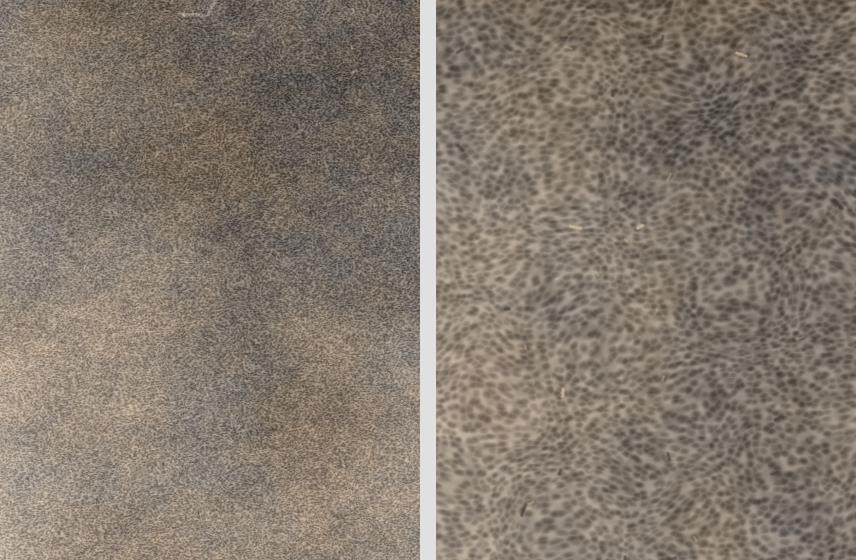
Left: the whole. Right: its middle third, enlarged.
Reproduce this texture procedurally as a Shadertoy shader.

```glsl
// Worn brown-grey leather: fine pebbled grain, cloudy patches and sparse flecks.

#define GRAIN_CELLS 165.0
#define PIT_DEPTH 0.31
#define FIBRE_DEPTH 0.40
#define CLOUD_DEPTH 0.42
#define WARMTH 0.075
#define LIGHT_FLECKS 0.13
#define DARK_FLECKS 0.20
#define SHADOW vec3(0.295, 0.260, 0.225)
#define LIGHT vec3(0.765, 0.705, 0.640)
#define FLECK_COLOR vec3(0.86, 0.77, 0.63)
#define STAIN_COLOR vec3(0.22, 0.21, 0.20)

vec2 hash22(vec2 p) {
    vec3 q = fract(p.xyx * vec3(0.1031, 0.1030, 0.0973));
    q += dot(q, q.yzx + 33.33);
    return fract((q.xx + q.yz) * q.zy);
}

float valueNoise(vec2 p) {
    vec2 cell = floor(p), f = fract(p);
    f = f * f * (3.0 - 2.0 * f);
    float a = hash22(cell).x;
    float b = hash22(cell + vec2(1, 0)).x;
    float c = hash22(cell + vec2(0, 1)).x;
    float d = hash22(cell + vec2(1, 1)).x;
    return mix(mix(a, b, f.x), mix(c, d, f.x), f.y);
}

float fbm(vec2 p) {
    float sum = 0.0, weight = 0.5;
    for (int i = 0; i < 5; i++) {
        sum += weight * valueNoise(p);
        p = mat2(1.6, 1.2, -1.2, 1.6) * p + 17.3;
        weight *= 0.5;
    }
    return sum / 0.97;
}

// Distance to the nearest scattered pore, in cells
float poreDistance(vec2 p) {
    vec2 cell = floor(p), f = fract(p);
    float nearest = 4.0;
    for (int y = -1; y <= 1; y++)
    for (int x = -1; x <= 1; x++) {
        vec2 o = vec2(x, y);
        vec2 d = o + hash22(cell + o) - f;
        nearest = min(nearest, dot(d, d));
    }
    return sqrt(nearest);
}

float segment(vec2 p, vec2 a, vec2 b) {
    vec2 pa = p - a, ba = b - a;
    return length(pa - ba * clamp(dot(pa, ba) / dot(ba, ba), 0.0, 1.0));
}

// Sparse short strokes, at most one per grid cell
float flecks(vec2 p, float cells, float density, float size, float seed) {
    vec2 cell = floor(p * cells);
    vec2 place = hash22(cell + seed), kind = hash22(cell + seed + 71.0);
    vec2 center = (cell + 0.3 + 0.4 * place) / cells;
    float angle = 6.2832 * kind.y;
    vec2 reach = vec2(cos(angle), sin(angle)) * size * (0.3 + place.x);
    float d = segment(p, center - reach, center + reach) - size * 0.35;
    float blur = 1.2 / iResolution.x;
    return step(kind.x, density) * (1.0 - smoothstep(-blur, blur, d));
}

void mainImage(out vec4 fragColor, in vec2 fragCoord) {
    vec2 p = fragCoord / iResolution.x;
    vec2 uv = fragCoord / iResolution.xy;

    // Broad lighting: pale below and left, dim near the upper right
    float tone = 0.70 - 0.34 * uv.y;
    tone += 0.17 * exp(-6.0 * uv.x) * (1.0 - 0.4 * uv.y);
    vec2 dim = (uv - vec2(0.62, 0.82)) / vec2(0.45, 0.25);
    tone -= 0.13 * exp(-dot(dim, dim));
    dim = (uv - vec2(0.68, 0.25)) / vec2(0.22, 0.16);
    tone -= 0.10 * exp(-dot(dim, dim));

    // Rubbed patches
    float cloud = fbm(p * vec2(3.2, 4.5) + 5.0) - 0.5;
    float mottle = fbm(p * vec2(16.0, 20.0) + 31.0) - 0.5;
    tone += CLOUD_DEPTH * (cloud + 0.45 * mottle);

    // Pebbled grain, slightly wider than tall and gently bent
    vec2 bend = vec2(valueNoise(p * 22.0), valueNoise(p * 22.0 + 50.0));
    vec2 g = (p + 0.012 * bend) * GRAIN_CELLS;
    g = vec2(g.x * 0.85 + g.y * 0.18, g.y * 1.15 - g.x * 0.18);
    float pits = smoothstep(0.08, 0.72, poreDistance(g));
    float fibre = valueNoise(g * 1.35 + 9.0) - 0.5;
    float clump = valueNoise(g * 0.5 + 40.0) - 0.5;
    tone += PIT_DEPTH * (pits - 0.54) + FIBRE_DEPTH * fibre + 0.13 * clump;

    vec3 color = mix(SHADOW, LIGHT, clamp(tone, -0.15, 1.15));
    float warm = fbm(p * 4.0 + 80.0) - 0.5 + 0.5 * mottle;
    color += WARMTH * warm * vec3(1.0, 0.1, -0.9);

    // Stains, dust and one faint crease at the top
    float stain = flecks(p, 24.0, DARK_FLECKS, 0.0035, 3.0);
    color = mix(color, STAIN_COLOR, 0.55 * stain);
    float dust = flecks(p, 15.0, LIGHT_FLECKS, 0.0034, 19.0);
    dust = max(dust, 0.6 * flecks(p, 38.0, 0.07, 0.0022, 47.0));
    color = mix(color, FLECK_COLOR, 0.7 * dust);
    vec2 corner = vec2(0.495, 1.297);
    float crease = min(segment(p, vec2(0.425, 1.300), corner),
                       segment(p, corner, vec2(0.515, 1.335)));
    color += 0.15 * (1.0 - smoothstep(0.001, 0.006, crease));

    fragColor = vec4(clamp(color, 0.0, 1.0), 1.0);
}
```
